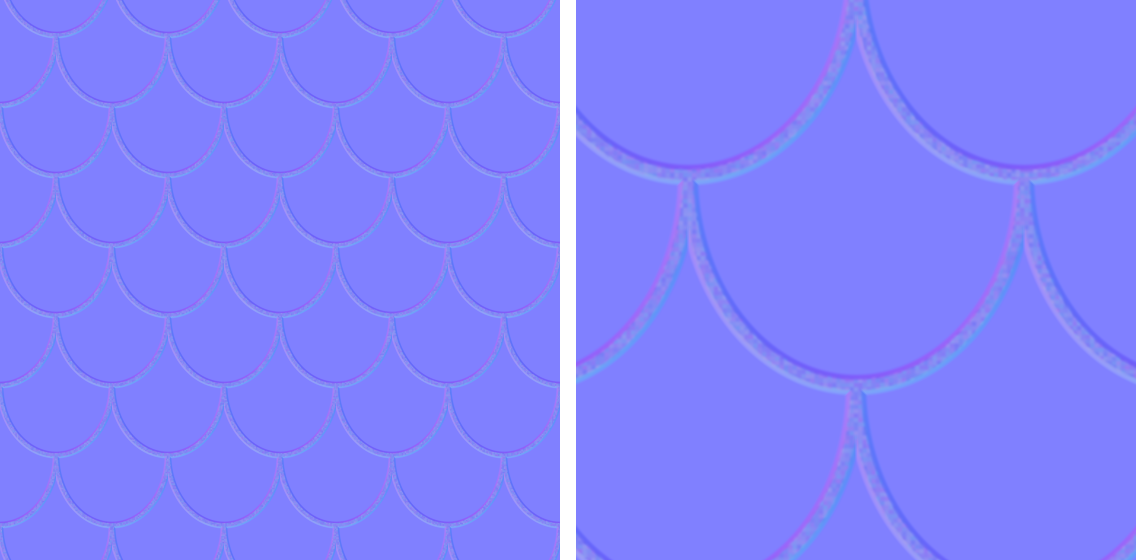
Left, the full canvas; right, a detail of the centre.
Write a WebGL 1 fragment shader that draws this texture map.

```glsl
precision highp float;
// Tangent-space normal map of overlapping fish-scale tiles with grainy grooves.

uniform vec2 u_resolution;

const vec2 REPEATS = vec2(5.0, 8.0);      // scales across, rows down
const float GROOVE_INNER = 0.0024;        // half width of the groove floor
const float GROOVE_OUTER = 0.0066;        // half width including its bevels
const float GROOVE_DEPTH = 0.00085;
const float GRAIN_CELLS = 384.0;
const float GRAIN_TILT = 0.22;
const vec2 FLOOR_TILT = vec2(0.05, 0.07);
const float FLOOR_DULLING = 0.04;

float hash(vec2 cell) {
  vec3 p = fract(vec3(cell.xyx) * 0.1031);
  p += dot(p, p.yzx + 33.33);
  return fract((p.x + p.y) * p.z);
}

// Value noise that wraps after the given number of cells.
float wrappedNoise(vec2 uv, float cells, float seed) {
  vec2 p = uv * cells;
  vec2 cell = floor(p);
  vec2 f = p - cell;
  f = f * f * (3.0 - 2.0 * f);
  vec2 a = mod(cell, cells) + seed;
  vec2 b = mod(cell + 1.0, cells) + seed;
  return mix(mix(hash(a), hash(vec2(b.x, a.y)), f.x),
             mix(hash(vec2(a.x, b.y)), hash(b), f.x), f.y);
}

// Distance to the lower half of an ellipse outline.
float arcDistance(vec2 p, vec2 radii) {
  if (p.y > 0.0) return length(vec2(abs(p.x) - radii.x, p.y));
  float e = length(p / radii);
  return abs(e - 1.0) * e / max(length(p / (radii * radii)), 0.0001);
}

// Distance to the nearest scale rim, with alternate rows shifted by half.
float rimDistance(vec2 uv) {
  vec2 radii = vec2(0.5, 1.0) / REPEATS;
  float baseRow = floor(uv.y * REPEATS.y - 0.5);
  float nearest = 1.0;
  for (int i = -1; i <= 1; i++) {
    float row = baseRow + float(i);
    float shift = 0.5 * mod(row, 2.0);
    float x = (fract(uv.x * REPEATS.x - shift + 0.5) - 0.5) / REPEATS.x;
    float y = uv.y - (row + 1.5) / REPEATS.y;
    nearest = min(nearest, arcDistance(vec2(x, y), radii));
  }
  return nearest;
}

float surfaceHeight(vec2 uv) {
  return GROOVE_DEPTH * smoothstep(GROOVE_INNER, GROOVE_OUTER, rimDistance(uv));
}

// Downhill slope by central differences.
vec2 surfaceTilt(vec2 uv, float stepSize) {
  vec2 dx = vec2(stepSize, 0.0);
  vec2 dy = vec2(0.0, stepSize);
  return vec2(surfaceHeight(uv - dx) - surfaceHeight(uv + dx),
              surfaceHeight(uv - dy) - surfaceHeight(uv + dy)) / (2.0 * stepSize);
}

void main() {
  vec2 uv = gl_FragCoord.xy / u_resolution;

  // Smooth bevels on both sides of each groove
  vec2 tilt = surfaceTilt(uv, 0.0009);

  // Grain on the groove floor
  float grooveFloor = 1.0 - smoothstep(0.0022, 0.0052, rimDistance(uv));
  vec2 grain = vec2(wrappedNoise(uv, GRAIN_CELLS, 0.0),
                    wrappedNoise(uv, GRAIN_CELLS, 517.0)) - 0.5;
  tilt += grooveFloor * (FLOOR_TILT + GRAIN_TILT * grain);

  // Encode the normal as colour
  vec3 color = 0.5 + 0.5 * normalize(vec3(tilt, 1.0));
  color.b -= FLOOR_DULLING * grooveFloor;
  gl_FragColor = vec4(color, 1.0);
}
```
